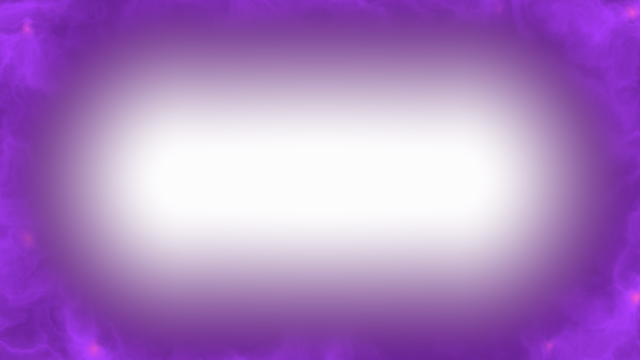
This background is drawn by a Shadertoy shader. Its source:

```glsl
const vec3 WHITE = vec3(0.992, 0.99, 0.994);
const vec3 INNER_SHADE = vec3(0.33, 0.14, 0.39);
const vec3 HAZE = vec3(0.44, 0.17, 0.575);
const vec3 CLOUD_DARK = vec3(0.41, 0.13, 0.59);
const vec3 CLOUD_BRIGHT = vec3(0.66, 0.23, 0.98);
const vec3 FLARE_COLOR = vec3(0.95, 0.33, 0.82);

const float GLOW_HALF_LENGTH = 0.37;
const float GLOW_CORE = 0.07;
const float GLOW_EDGE = 0.51;
const float CLOUD_START = 0.38;
const float CLOUD_FULL = 0.57;
const float CLOUD_SCALE = 5.0;
const float WARP = 0.55;
const float FLARE_SIZE = 0.035;
const int OCTAVES = 6;

float hash(vec2 p) {
    vec3 q = fract(vec3(p.xyx) * 0.1031);
    q += dot(q, q.yzx + 33.33);
    return fract((q.x + q.y) * q.z);
}

float valueNoise(vec2 p) {
    vec2 cell = floor(p);
    vec2 f = fract(p);
    f = f * f * (3.0 - 2.0 * f);
    float low = mix(hash(cell), hash(cell + vec2(1, 0)), f.x);
    float high = mix(hash(cell + vec2(0, 1)), hash(cell + vec2(1, 1)), f.x);
    return mix(low, high, f.y);
}

// x: soft cloud, y: thin bright filaments
vec2 cloudLayers(vec2 p) {
    const mat2 turn = mat2(0.8, 0.6, -0.6, 0.8);
    vec2 sum = vec2(0.0);
    float weight = 0.5;
    for (int i = 0; i < OCTAVES; i++) {
        float n = valueNoise(p);
        float ridge = 1.0 - abs(2.0 * n - 1.0);
        sum += weight * vec2(n, ridge * ridge);
        p = turn * p * 2.03 + 17.3;
        weight *= 0.53;
    }
    return sum;
}

float flareGlow(vec2 offset) {
    return exp(-length(offset) / FLARE_SIZE);
}

// One flare by the side and one by the top or bottom of each corner
float cornerFlares(vec2 p) {
    float glow = 0.0;
    for (int i = 0; i < 4; i++) {
        vec2 s = vec2(i % 2, i / 2) * 2.0 - 1.0;
        vec2 side = vec2(0.84 * s.x + 0.03,
                         0.095 + 0.34 * s.y + 0.057 * s.x * s.y - 0.03 * s.x);
        vec2 rim = vec2(s.x * (0.575 - 0.06 * s.y), 0.465 * s.y + 0.012);
        float rimStrength = s.x < 0.0 && s.y > 0.0 ? 0.25 : 0.9;
        glow += flareGlow(p - side) + rimStrength * flareGlow(p - rim);
    }
    return glow;
}

void mainImage(out vec4 fragColor, in vec2 fragCoord) {
    vec2 p = (fragCoord - 0.5 * iResolution.xy) / iResolution.y;

    // Soft capsule of light
    float d = length(vec2(max(abs(p.x) - GLOW_HALF_LENGTH, 0.0), p.y));
    // Round off the crease along the core
    d = sqrt(d * d + 0.002 * smoothstep(0.0, GLOW_HALF_LENGTH, abs(p.x)));
    float light = 1.0 - smoothstep(GLOW_CORE, GLOW_EDGE, d);

    // Warped clouds with filaments
    vec2 q = (p + 3.0) * CLOUD_SCALE;
    vec2 warp = vec2(cloudLayers(q + 4.7).x, cloudLayers(q + 31.2).x) - 0.5;
    vec2 layers = cloudLayers(q + WARP * 2.0 * warp);
    float energy = smoothstep(0.25, 1.15, 0.55 * layers.x + 0.75 * layers.y);

    // Flares broken up by the filaments
    float flare = cornerFlares(p + 0.07 * warp) * (0.35 + 0.75 * layers.y);
    energy = clamp(energy + 0.7 * flare, 0.0, 1.0);
    vec3 cloud = mix(CLOUD_DARK, CLOUD_BRIGHT, energy);
    cloud = mix(cloud, FLARE_COLOR, smoothstep(0.25, 1.0, flare));

    // Clouds sink into haze, then into the light
    vec3 color = mix(HAZE, cloud, smoothstep(CLOUD_START, CLOUD_FULL, d));
    color = mix(color, INNER_SHADE, light);
    color = mix(color, WHITE, light);
    fragColor = vec4(color, 1.0);
}
```
